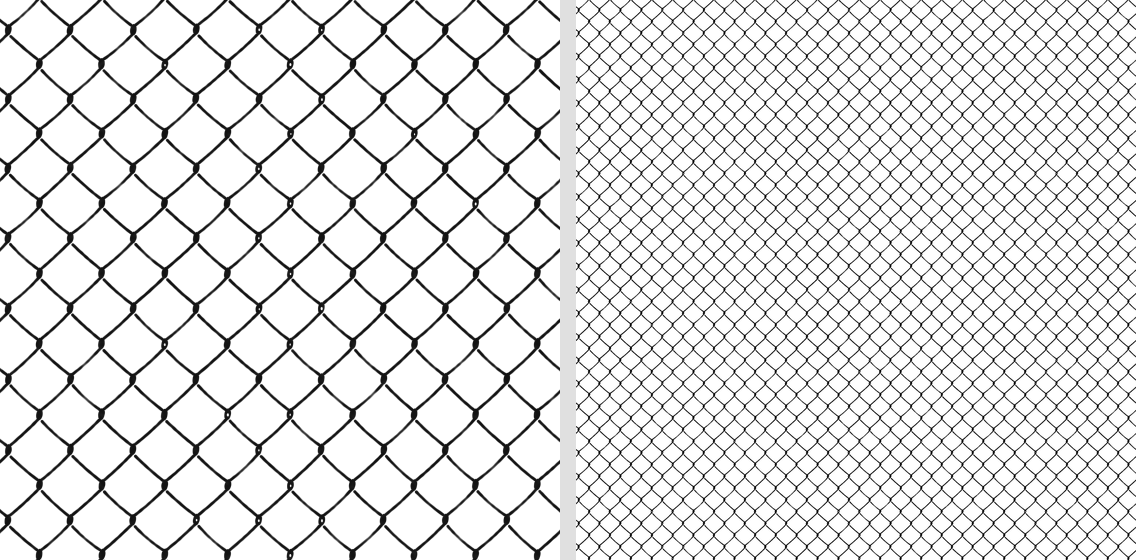
Left: one tile. Right: repeated 3 by 3.
A WebGL 2 fragment shader for this pattern:

```glsl
#version 300 es
precision highp float;
// Chain-link fence: dark zigzag wires hooked together in small knots on white.

uniform vec2 u_resolution;
out vec4 fragColor;

const vec2  REPEATS      = vec2(9.0, 8.0);        // diamonds across and up
const vec2  ORIGIN       = vec2(0.0145, 0.0716);  // first knot
const vec2  STRETCH      = vec2(0.0020, 0.0018);  // slow drift of the spacing
const vec2  STRETCH_PEAK = vec2(0.58, 0.60);
const float WIRE_RADIUS  = 0.0026;
const vec2  KNOT_RADIUS  = vec2(0.0058, 0.0104);
const float KNOT_LEAN    = 0.12;
const float JITTER       = 0.0007;                // knot displacement
const vec2  SAG_RANGE    = vec2(0.0010, 0.0028);  // bow of the wires
const vec2  LEFT_START   = vec2(-0.0010, -0.0075);
const vec2  LEFT_END     = vec2(0.0026, 0.0076);
const vec2  RIGHT_START  = vec2(0.0046, -0.0122); // leaves a gap below the knot
const vec2  RIGHT_END    = vec2(-0.0022, 0.0072);
const vec2  EYE_CENTER   = vec2(0.0004, -0.0012);
const vec2  EYE_RADIUS   = vec2(0.0016, 0.0024);
const float EYE_COLUMN   = 8.8;                   // where open knots gather
const float EYE_SPREAD   = 1.3;
const float EYE_RARE     = 0.05;
const float ROUGHNESS    = 0.0005;
const float NOISE_CELLS  = 110.0;
const vec3  PAPER        = vec3(1.0);
const vec3  WIRE_DARK    = vec3(0.075);
const vec3  WIRE_LIGHT   = vec3(0.115);
const float TAU          = 6.2831853;

vec2 hash2(vec2 p) {
    vec3 q = fract(vec3(p.xyx) * vec3(0.1031, 0.1030, 0.0973));
    q += dot(q, q.yzx + 33.33);
    return fract((q.xx + q.yz) * q.zy);
}

// Gradient at a lattice corner, dotted with the offset to it.
float corner(vec2 cell, vec2 offset, float period) {
    float angle = TAU * hash2(mod(cell, period) + 7.0).x;
    return dot(vec2(cos(angle), sin(angle)), offset);
}

// Gradient noise that wraps after a whole number of cells.
float wrappedNoise(vec2 p, float period) {
    vec2 i = floor(p), f = fract(p);
    vec2 w = f * f * f * (f * (f * 6.0 - 15.0) + 10.0);
    vec2 x = vec2(1.0, 0.0), y = vec2(0.0, 1.0);
    return mix(
        mix(corner(i, f, period), corner(i + x, f - x, period), w.x),
        mix(corner(i + y, f - y, period), corner(i + 1.0, f - 1.0, period), w.x),
        w.y);
}

// Knots lie on a half-step lattice where the two indices sum to an even number.
vec2 wrapId(vec2 id) { return mod(id, 2.0 * REPEATS); }

vec2 knotPosition(vec2 id) {
    return ORIGIN + id * 0.5 / REPEATS + JITTER * (2.0 * hash2(wrapId(id)) - 1.0);
}

float ellipseDistance(vec2 p, vec2 radius) {
    float k = length(p / radius);
    float slope = length(p / (radius * radius));
    return k * (k - 1.0) / max(slope, 1.0);
}

// Round-ended wire from a to b, bowed downward.
float wireDistance(vec2 p, vec2 a, vec2 b, float sag) {
    vec2 along = b - a;
    float t = clamp(dot(p - a, along) / dot(along, along), 0.0, 1.0);
    vec2 onCurve = a + along * t - vec2(0.0, 4.0 * sag * t * (1.0 - t));
    return length(p - onCurve) - WIRE_RADIUS;
}

float knotDistance(vec2 p, vec2 id) {
    vec2 leaned = vec2(p.x - KNOT_LEAN * p.y, p.y);
    float body = ellipseDistance(leaned, KNOT_RADIUS);
    // Some knots are open and show a small eye.
    vec2 rnd = hash2(id + 41.0);
    float column = (id.x - EYE_COLUMN) / EYE_SPREAD;
    float chance = EYE_RARE + exp(-column * column);
    if (rnd.x > chance) return body;
    float eye = ellipseDistance(p - EYE_CENTER, EYE_RADIUS * mix(0.6, 1.15, rnd.y));
    return max(body, -eye);
}

float fenceDistance(vec2 p) {
    vec2 base = floor((p - ORIGIN) * 2.0 * REPEATS);
    float d = 1.0;
    for (int j = 0; j <= 2; j++) {
        for (int i = -1; i <= 2; i++) {
            vec2 id = base + vec2(i, j);
            if (mod(id.x + id.y, 2.0) > 0.5) continue;
            vec2 knot = knotPosition(id);
            vec2 left = knotPosition(id + vec2(-1.0, -1.0));
            vec2 right = knotPosition(id + vec2(1.0, -1.0));
            vec2 bow = mix(SAG_RANGE.xx, SAG_RANGE.yy, hash2(wrapId(id) + 83.0));
            d = min(d, knotDistance(p - knot, wrapId(id)));
            d = min(d, wireDistance(p, knot + LEFT_START, left + LEFT_END, bow.x));
            d = min(d, wireDistance(p, knot + RIGHT_START, right + RIGHT_END, bow.y));
        }
    }
    return d;
}

void main() {
    vec2 uv = gl_FragCoord.xy / u_resolution;
    vec2 p = uv - STRETCH * (1.0 + cos(TAU * (uv - STRETCH_PEAK)));
    float grain = wrappedNoise(uv * NOISE_CELLS, NOISE_CELLS);
    float d = fenceDistance(p) + ROUGHNESS * grain;
    float soft = 0.75 / min(u_resolution.x, u_resolution.y);
    vec3 wire = mix(WIRE_DARK, WIRE_LIGHT, smoothstep(-0.2, 0.6, grain));
    fragColor = vec4(mix(wire, PAPER, smoothstep(-soft, soft, d)), 1.0);
}
```
